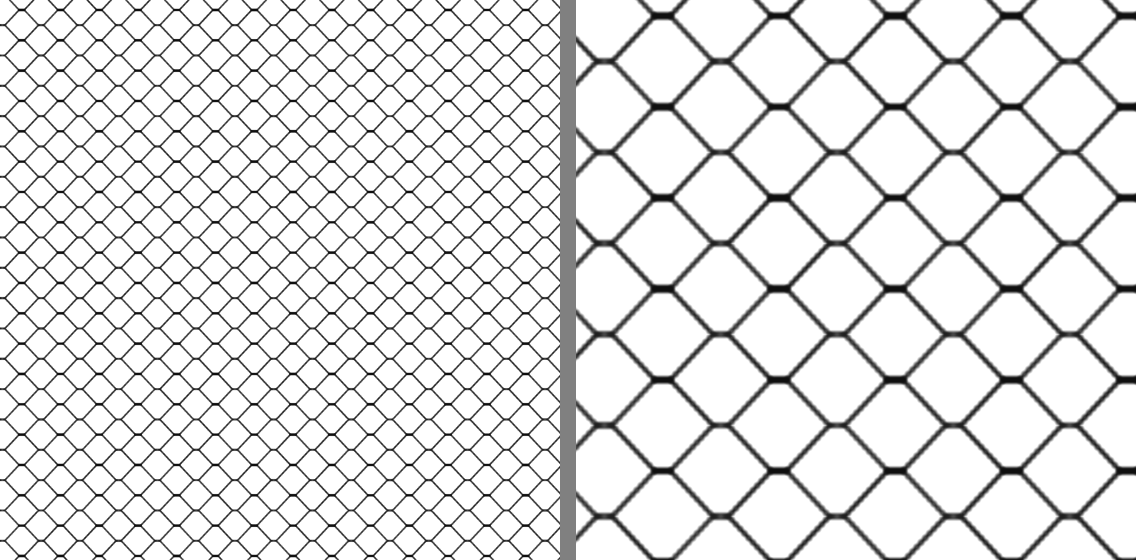
Left: the whole. Right: its middle third, enlarged.
Give the GLSL for this pattern, as a Shadertoy shader.

```glsl
// Chain-link mesh of dark wire on white, about 14.4 by 18.5 diamonds.
// Each cell is folded into one quarter that holds a slanted twisted wire
// and two flat knots: a heavy one at its corner, a lighter one opposite.

float hash(vec2 p) {
    vec3 q = fract(vec3(p.xyx) * 0.1031);
    q += dot(q, q.yzx + 33.33);
    return fract((q.x + q.y) * q.z);
}

// x: distance to the segment, y: position along it from 0 to 1
vec2 segment(vec2 p, vec2 a, vec2 b) {
    vec2 ab = b - a;
    float t = clamp(dot(p - a, ab) / dot(ab, ab), 0.0, 1.0);
    return vec2(length(p - a - ab * t), t);
}

float cover(float d, float soft) {
    return 1.0 - smoothstep(-soft, soft, d);
}

void mainImage(out vec4 fragColor, in vec2 fragCoord) {
    vec2 uv = fragCoord / iResolution.y;
    float soft = max(0.75 / iResolution.y, 0.0013);

    // Fold the lattice into a quarter cell
    vec2 count = vec2(14.445, 18.462);
    vec2 grid = (uv - vec2(0.4541, 0.6572)) * count;
    vec2 p = abs(grid - round(grid)) / count;
    vec2 corner = 0.5 / count;
    vec2 flatEnd = vec2(0.0046, 0.0);

    // Slanted wire, with a fine twist and a tone of its own
    vec2 wire = segment(p, flatEnd, corner - flatEnd);
    float twist = sin(wire.y * 62.83);
    float wireTone = 0.20 + 0.05 * twist + 0.08 * (hash(floor(grid * 2.0)) - 0.5);
    float wireInk = cover(wire.x - 0.00145 - 0.0002 * twist, soft);

    // Heavy knot at the origin, lighter knot with a pale core opposite
    float heavy = segment(p, vec2(0.0), flatEnd).x;
    float heavyInk = cover(heavy - 0.0020 - 0.0004 * hash(round(grid)), soft);
    vec2 toLight = corner - p;
    float light = segment(toLight, vec2(0.0), flatEnd * 0.9).x;
    float lightInk = cover(light - 0.0016 - 0.0004 * hash(floor(grid) + 71.0), soft);
    float lightTone = 0.12 + 0.16 * exp(-dot(toLight, toLight) / 4e-6);

    // Layer the ink over white
    float shade = mix(1.0, wireTone, wireInk);
    shade = mix(shade, lightTone, lightInk);
    shade = mix(shade, 0.06, heavyInk);
    fragColor = vec4(vec3(shade), 1.0);
}
```
